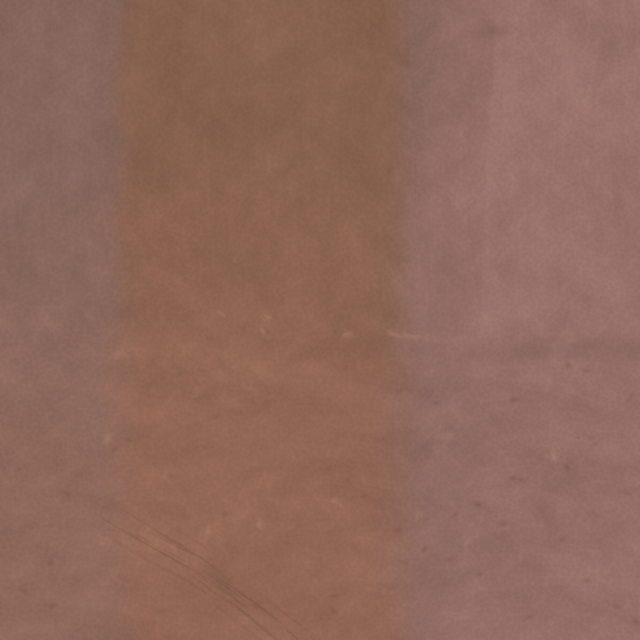
Write a WebGL 2 fragment shader that draws this texture.

```glsl
#version 300 es
precision highp float;

uniform vec2 u_resolution;
out vec4 fragColor;

const vec3 MAUVE = vec3(0.582, 0.432, 0.402);
const vec3 CLAY = vec3(0.574, 0.402, 0.332);
const vec3 UMBER = vec3(0.528, 0.382, 0.306);
const vec3 TAUPE = vec3(0.526, 0.398, 0.362);
const vec3 ROSE = vec3(0.560, 0.412, 0.362);
const vec3 CHIP = vec3(0.770, 0.600, 0.480);
const vec3 SCUFF = vec3(0.400, 0.280, 0.225);

const float LEFT_EDGE = 0.188;
const float RIGHT_EDGE = 0.622;
const float PANEL_EDGE = 0.775;
const float SEAM_HEIGHT = 0.47;
const float CLOUD_AMOUNT = 0.038;
const float STREAK_AMOUNT = 0.026;
const float FINE_AMOUNT = 0.022;
const float GRAIN_AMOUNT = 0.055;
const float GRAIN_CELLS = 150.0;

vec2 hash2(vec2 p) {
    vec3 q = fract(p.xyx * vec3(0.1031, 0.1030, 0.0973));
    q += dot(q, q.yzx + 33.33);
    return fract((q.xx + q.yz) * q.zy);
}

// Layered, warped sines, roughly -1 to 1
float mottle(vec2 p) {
    const mat2 turn = mat2(0.8, 0.6, -0.6, 0.8);
    float sum = 0.0;
    float weight = 0.6;
    for (int i = 0; i < 6; i++) {
        p += 0.7 * sin(p.yx * 1.2 + float(i) * 1.9);
        sum += weight * sin(p.x) * sin(p.y);
        p = turn * p * 1.75 + 2.3;
        weight *= 0.64;
    }
    return sum;
}

// Distance to the nearest cell point, centred on zero
float cellular(vec2 p) {
    float nearest = 2.0;
    for (int j = -1; j <= 1; j++) {
        for (int i = -1; i <= 1; i++) {
            vec2 cell = floor(p) + vec2(i, j);
            vec2 d = cell + hash2(cell) - p;
            nearest = min(nearest, dot(d, d));
        }
    }
    return sqrt(nearest) - 0.5;
}

// Soft tilted marks around sparse cell points
float marks(vec2 p, float cells, vec2 size, float chance, float tilt, float seed) {
    vec2 q = p * cells;
    float strength = 0.0;
    for (int j = -1; j <= 1; j++) {
        for (int i = -1; i <= 1; i++) {
            vec2 cell = floor(q) + vec2(i, j);
            vec2 place = hash2(cell + seed);
            vec2 kind = hash2(cell + seed + 57.0);
            float angle = (kind.y - 0.5) * tilt;
            float c = cos(angle), s = sin(angle);
            vec2 d = mat2(c, -s, s, c) * (q - cell - place) / size;
            strength += step(kind.x, chance) * (0.4 + 0.6 * place.x) * exp(-dot(d, d));
        }
    }
    return min(strength, 1.0);
}

void main() {
    vec2 uv = gl_FragCoord.xy / u_resolution;
    float cloud = mottle(uv * 7.0 + 3.0);
    float patches = mottle(uv * vec2(17.0, 26.0) + 11.0);
    float fine = mottle(uv * 75.0 + 5.0);
    float lower = 1.0 - smoothstep(0.38, 0.62, uv.y + 0.05 * cloud);

    // Three upright colour bands with soft, uneven borders
    vec3 left = mix(ROSE, TAUPE, smoothstep(0.25, 0.8, uv.y + 0.15 * cloud));
    vec3 middle = mix(CLAY, UMBER, smoothstep(0.3, 0.85, uv.y + 0.18 * cloud));
    vec3 right = mix(TAUPE, MAUVE, smoothstep(0.56, 0.80, uv.x + 0.05 * cloud + 0.05 * lower));
    float wobble = 0.010 * patches + 0.004 * fine;
    float softness = 0.024 + 0.018 * lower;
    vec3 color = mix(left, middle, smoothstep(-softness, softness, uv.x - LEFT_EDGE + wobble));
    softness *= 1.5;
    color = mix(color, right, smoothstep(-softness, softness, uv.x - RIGHT_EDGE + wobble));

    // Faint raised panel at the upper right
    float slant = uv.x - PANEL_EDGE + 0.05 * (1.0 - uv.y);
    float panel = smoothstep(-0.004, 0.004, slant)
                * smoothstep(-0.012, 0.012, uv.y - SEAM_HEIGHT);
    color += 0.012 * panel;

    // Clouding, brushed streaks and grain
    float upright = mottle(uv * vec2(65.0, 9.0));
    float level = mottle(uv * vec2(14.0, 60.0) + 8.0);
    color *= 1.0 + CLOUD_AMOUNT * (0.6 * cloud + 0.75 * patches)
           + STREAK_AMOUNT * mix(0.8 * upright, level, lower)
           + FINE_AMOUNT * fine
           + GRAIN_AMOUNT * cellular(uv * GRAIN_CELLS);

    // Broken horizontal seam
    float seamOffset = uv.y - SEAM_HEIGHT - 0.007 * sin(uv.x * 17.0 - 8.5) - 0.003 * fine;
    float seamSpan = smoothstep(0.50, 0.54, uv.x) * (1.0 - smoothstep(0.60, 0.74, uv.x));
    float seam = exp(-pow(seamOffset / 0.005, 2.0)) * seamSpan;
    color = mix(color, CHIP, 0.24 * seam * smoothstep(-0.3, 0.7, fine + patches));
    float seamShade = exp(-pow((seamOffset + 0.018) / 0.015, 2.0));
    color *= 1.0 - 0.035 * seamShade * smoothstep(0.35, 0.6, uv.x);

    // Worn pale patches with small bright flecks clustered inside
    float wear = smoothstep(0.05, 0.2, uv.y) * (1.0 - smoothstep(0.48, 0.62, uv.y));
    float worn = marks(uv + 0.015 * patches, 6.0, vec2(0.28, 0.17), 0.28, 1.6, 4.0);
    float flecks = marks(uv + 0.004 * fine, 42.0, vec2(0.30, 0.24), 0.32, 3.0, 23.0);
    float strays = marks(uv + 0.005 * fine, 16.0, vec2(0.09, 0.15), 0.12, 3.0, 31.0);
    float ragged = smoothstep(-0.2, 0.6, fine);
    float pale = worn * (0.10 + 0.14 * ragged + 0.55 * flecks) + 0.40 * strays * ragged;
    color = mix(color, CHIP, wear * pale);

    // Dark smudges, thin level scuffs and tiny pits
    float smudge = marks(uv + 0.008 * patches, 5.0, vec2(0.15, 0.06), 0.18, 3.0, 71.0);
    float scuff = marks(uv + 0.006 * fine, 12.0, vec2(0.42, 0.06), 0.24, 0.5, 39.0);
    float pits = marks(uv, 36.0, vec2(0.24, 0.14), 0.07, 1.6, 88.0);
    color = mix(color, SCUFF, 0.28 * smudge + lower * (0.24 * scuff * ragged + 0.30 * pits));

    // Diagonal scratches at the lower left
    float across = dot(uv, vec2(0.57, 0.82)) + 0.006 * sin(uv.x * 14.0);
    float along = dot(uv, vec2(0.82, -0.57));
    float track = exp(-pow((across - 0.262) / 0.030, 2.0))
                * smoothstep(-0.08, 0.12, along) * (1.0 - smoothstep(0.38, 0.5, along));
    float lines = mottle(vec2(across * 300.0, along * 14.0));
    color = mix(color, SCUFF, 0.34 * track * smoothstep(0.0, 0.8, lines));

    fragColor = vec4(clamp(color, 0.0, 1.0), 1.0);
}
```
